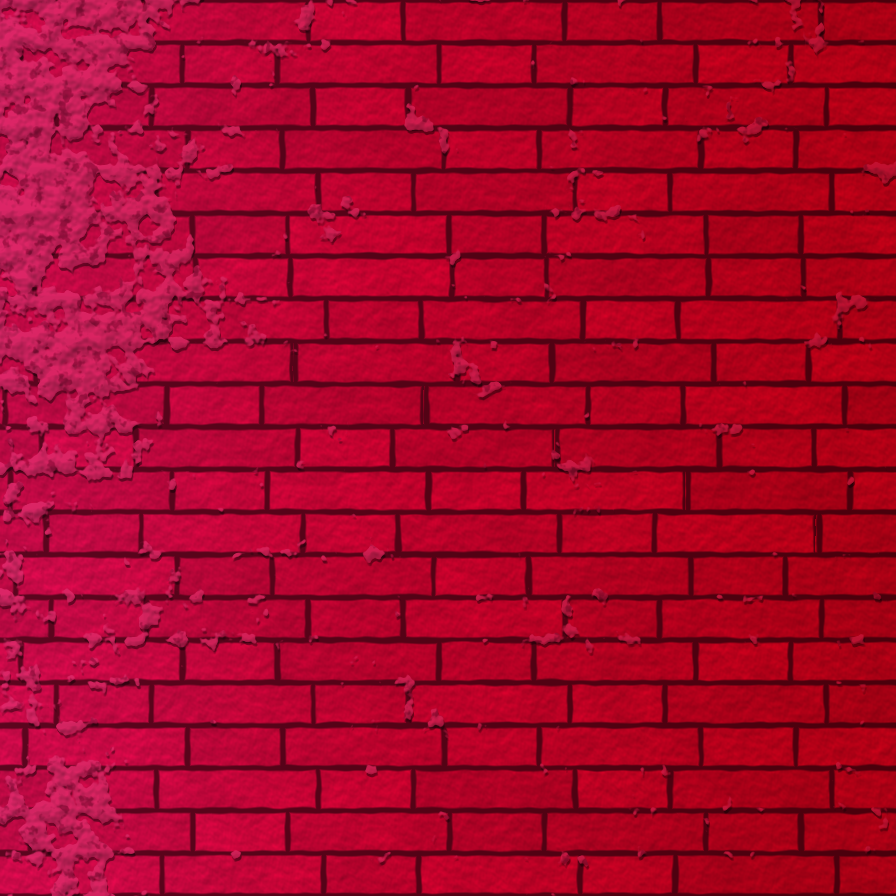
A Shadertoy shader for this texture:

```glsl
// Crimson brick wall of alternating long and short bricks, with crumbling pink plaster on the left.
#define ROWS 21.0          // courses down the canvas
#define PERIOD 0.2865      // one long plus one short brick
#define SHORT_BRICK 0.106  // length of the short brick
#define COURSE_DRIFT 0.0029 // sideways creep per course
#define JOINT 0.0031       // half width of a mortar joint
#define WOBBLE 0.0016      // unevenness of the brick edges
#define PLASTER_LEFT 0.56  // extra plaster at the left side
#define PLASTER_LEVEL 0.48 // higher leaves less plaster
#define RELIEF 1.1         // strength of the plaster shading
#define GRAIN 0.16         // roughness of the brick faces
#define TONE_SPREAD 0.10   // brightness variation between bricks

float hash(vec2 p) {
    vec3 q = fract(p.xyx * vec3(0.1031, 0.1030, 0.0973));
    q += dot(q, q.yzx + 33.33);
    return fract((q.x + q.y) * q.z);
}

float cornerSlope(vec2 cell, vec2 offset) {
    float angle = 6.2832 * hash(cell);
    return dot(vec2(cos(angle), sin(angle)), offset);
}

// Gradient noise, roughly -0.7 to 0.7
float noise(vec2 p) {
    vec2 i = floor(p), f = fract(p);
    vec2 w = f * f * f * (f * (f * 6.0 - 15.0) + 10.0);
    vec2 e = vec2(0.0, 1.0);
    float low = mix(cornerSlope(i, f), cornerSlope(i + e.yx, f - e.yx), w.x);
    float high = mix(cornerSlope(i + e.xy, f - e.xy), cornerSlope(i + e.yy, f - e.yy), w.x);
    return mix(low, high, w.y);
}

float fbm(vec2 p) {
    float sum = 0.0, amplitude = 1.0;
    for (int i = 0; i < 3; i++) {
        sum += amplitude * noise(p);
        p = p * 2.03 + 17.3;
        amplitude *= 0.55;
    }
    return sum;
}

// Distance to the nearest joint in x, brick identity in yz
vec3 brickAt(vec2 p) {
    p += WOBBLE * vec2(noise(p * 55.0), noise(p * 55.0 + 40.0));
    float v = (1.0 - p.y) * ROWS;
    float row = floor(v);

    // A stepped seam separates two runs of the bond
    float seam = 0.181 + 0.1458 * (row - 7.0);
    float late = step(6.0, row);
    float below = late * step(p.x, seam);
    float odd = mod(row + late - below, 2.0);
    float start = 0.0573 + COURSE_DRIFT * (row - 14.0 * below) + 0.5 * PERIOD * odd;

    float along = (p.x - start) / PERIOD;
    float u = fract(along) * PERIOD;
    float isLong = step(SHORT_BRICK, u);
    float dx = mix(min(u, SHORT_BRICK - u), min(u - SHORT_BRICK, PERIOD - u), isLong);
    float dy = min(fract(v), 1.0 - fract(v)) / ROWS;
    return vec3(min(dx, dy), 2.0 * floor(along) + isLong + 20.0, row + 30.0 * below + 5.0);
}

// Plaster height: positive where it covers the wall, clinging to joints first
float plasterHeight(vec2 p, float jointDistance) {
    float left = 1.0 - smoothstep(0.02, 0.36, p.x);
    float bias = PLASTER_LEFT * left * mix(0.45, 1.0, smoothstep(0.38, 0.62, p.y));
    float cling = 0.22 * exp(-pow(jointDistance / 0.009, 2.0));
    return 0.6 * noise(p * 9.0 + 3.7) + 0.5 * fbm(p * 40.0) + bias + cling - PLASTER_LEVEL;
}

void mainImage(out vec4 fragColor, in vec2 fragCoord) {
    vec2 p = fragCoord / iResolution.y;
    float pixel = 1.0 / iResolution.y;
    float side = clamp(p.x, 0.0, 1.0);
    vec2 towardLight = vec2(-0.0012, 0.0036);

    // Brick faces, fading from magenta to deep red
    vec3 brick = brickAt(p);
    vec3 face = mix(vec3(0.76, 0.035, 0.27), vec3(0.735, 0.005, 0.17), smoothstep(0.0, 0.5, side));
    face = mix(face, vec3(0.67, 0.0, 0.08), smoothstep(0.35, 1.0, side));
    face *= 1.0 + TONE_SPREAD * (hash(brick.yz) - 0.5);
    face *= 1.0 + GRAIN * (fbm(p * 75.0) - fbm((p + towardLight) * 75.0));
    face *= 1.0 + 0.08 * noise(p * 24.0 + 8.0);

    // Dark mortar with uneven width
    vec3 mortar = mix(vec3(0.36, 0.02, 0.12), vec3(0.29, 0.0, 0.045), side);
    float width = JOINT * (1.0 + 0.5 * noise(p * 30.0 + 60.0));
    float soft = max(0.0015, pixel);
    vec3 color = mix(mortar, face, smoothstep(width - soft, width + soft, brick.x));

    // Plaster, its relief and the shadow under its edges
    vec2 q = p + towardLight;
    float height = plasterHeight(p, brick.x);
    float upper = plasterHeight(q, brickAt(q).x);
    float cover = smoothstep(-0.03, 0.06, height);
    float shadow = smoothstep(-0.03, 0.08, upper) * (1.0 - cover);
    vec3 plaster = mix(vec3(0.78, 0.14, 0.37), vec3(0.68, 0.06, 0.17), side);
    vec3 pit = mix(vec3(0.53, 0.05, 0.22), vec3(0.46, 0.02, 0.11), side);
    plaster = mix(plaster, pit, 0.8 * smoothstep(0.12, 0.5, fbm(p * 62.0 + 90.0)));
    plaster *= 1.0 + clamp(RELIEF * (height - upper), -0.4, 0.12);
    color = mix(color * (1.0 - 0.45 * shadow), plaster, 0.92 * cover);

    fragColor = vec4(clamp(color, 0.0, 1.0), 1.0);
}
```
